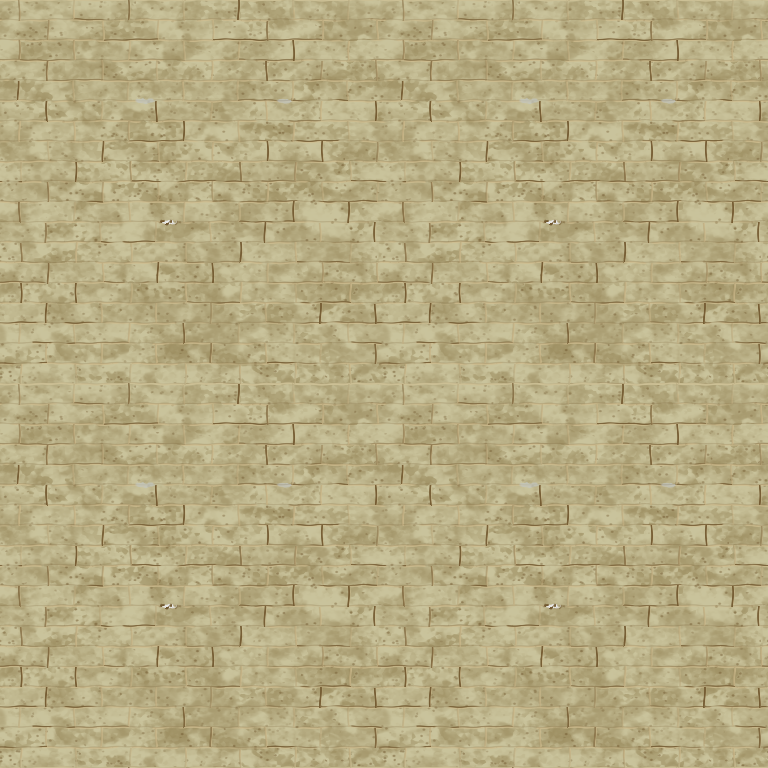
This texture is drawn by a Shadertoy shader. Its source:

```glsl
// Weathered cream painted brickwork: a patch of 19 courses by 7 bricks, laid 2 by 2.
// Courses are offset by half a brick; joints vary between pale mortar and dark cracks.
// Wrapping cellular noise gives mottling, stains and pits; layered sines bend joints.

const float TAU = 6.2831853;
const float PATCHES = 2.0;
const float COURSES = 19.0;
const float BRICKS = 7.0;

const vec3 SHADE = vec3(0.66, 0.61, 0.44);
const vec3 PALE = vec3(0.79, 0.765, 0.61);
const vec3 STAIN = vec3(0.60, 0.54, 0.36);
const vec3 MORTAR = vec3(0.81, 0.74, 0.56);
const vec3 CRACK = vec3(0.43, 0.33, 0.17);
const vec3 CHIP = vec3(0.76, 0.78, 0.77);

vec3 hash3(vec2 id, float seed) {
    vec3 h = fract(vec3(id.xyx + seed * 1.73) * vec3(0.1031, 0.1030, 0.0973));
    h += dot(h, h.yxz + 33.33);
    return fract((h.xxy + h.yzz) * h.zyx);
}

// Wrapping cellular noise: x = blended cell value, y = distance to the nearest point
vec2 cellular(vec2 p, vec2 period, float seed) {
    vec2 q = p * period;
    vec2 base = floor(q);
    float total = 0.0, sum = 0.0, nearest = 2.0;
    for (int j = -1; j <= 1; j++)
    for (int i = -1; i <= 1; i++) {
        vec2 cell = base + vec2(i, j);
        vec3 h = hash3(mod(cell, period), seed);
        float d = length(cell + h.xy - q);
        float w = exp(-6.0 * d * d);
        total += w;
        sum += w * h.z;
        nearest = min(nearest, d);
    }
    return vec2(sum / total, nearest);
}

float mottle(vec2 p, vec2 period, float seed) {
    float sum = 0.0, weight = 0.5;
    for (int i = 0; i < 3; i++) {
        sum += weight * cellular(p, period, seed + float(i)).x;
        period *= 2.0;
        weight *= 0.6;
    }
    return sum / 0.98;
}

float stroke(float d, float halfWidth, float pixel) {
    return 1.0 - smoothstep(halfWidth - 0.5 * pixel, halfWidth + 0.5 * pixel, abs(d));
}

// Slight waviness that repeats with the patch
vec2 bend(vec2 p) {
    float y = 0.0011 * sin(TAU * (5.0 * p.x + 2.0 * p.y)) + 0.0008 * sin(TAU * (17.0 * p.x - 7.0 * p.y));
    float x = 0.0015 * sin(TAU * (3.0 * p.x + 11.0 * p.y));
    return p + vec2(x, y);
}

// Painted brick face with mottling, stains and small pits
vec3 brickFace(vec2 p, float brickTone, float stainAmount) {
    float grain = mottle(p, vec2(26.0, 34.0), 3.0);
    float broad = cellular(p, vec2(5.0, 7.0), 9.0).x;
    float tone = grain + 0.14 * (brickTone - 0.5) + 0.12 * (broad - 0.5);
    vec3 color = mix(SHADE, PALE, smoothstep(0.08, 0.80, tone));
    float blotch = 0.55 * cellular(p, vec2(17.0, 38.0), 21.0).x
                 + 0.45 * cellular(p, vec2(90.0, 110.0), 24.0).x;
    float stain = smoothstep(0.48, 0.78, blotch) * stainAmount;
    color = mix(color, STAIN, 0.65 * stain);
    vec2 pit = cellular(p, vec2(64.0, 80.0), 31.0);
    float pits = (1.0 - smoothstep(0.08, 0.38, pit.y)) * smoothstep(0.72, 0.88, pit.x);
    return mix(color, CRACK, pits * (0.15 + 0.35 * stainAmount));
}

// Three small flaked spots on the bed joints
vec3 addChips(vec3 color, vec2 p) {
    float rough = cellular(p, vec2(120.0, 150.0), 43.0).x;
    for (int i = 0; i < 3; i++) {
        float n = float(i);
        float late = floor(n / 2.0);
        vec2 center = vec2(0.378 + 0.328 * mod(n, 2.0) + 0.031 * n, 1.0 - (5.0 + 6.0 * late) / COURSES);
        vec2 d = (fract(p - center + 0.5) - 0.5) / vec2(0.026, 0.008);
        float spot = 1.0 - smoothstep(0.55, 1.0, length(d) + 0.7 * (rough - 0.5));
        vec3 flake = mix(CHIP, mix(CRACK, vec3(0.92), smoothstep(0.3, 0.55, rough)), late);
        color = mix(color, flake, spot * (0.65 + 0.3 * late));
    }
    return color;
}

void mainImage(out vec4 fragColor, in vec2 fragCoord) {
    vec2 p = fract(fragCoord / iResolution.xy * PATCHES);
    float pixel = PATCHES / iResolution.y;

    // Brick grid, counted downward from the top of the patch
    vec2 q = bend(p);
    vec2 grid = vec2(q.x * BRICKS, (1.0 - q.y) * COURSES);
    float course = mod(floor(grid.y), COURSES);
    float jitter = 0.08 * (hash3(vec2(course, 5.0), 2.0).x - 0.5);
    grid.x -= mix(0.365, 0.875, mod(course, 2.0)) + jitter;
    vec2 brick = vec2(mod(floor(grid.x), BRICKS), course);
    vec3 brickRandom = hash3(brick, 11.0);
    vec3 color = brickFace(p, brickRandom.x, 0.25 + 0.75 * brickRandom.y);

    // Signed distances to the nearest bed joint and upright joint
    float bed = (fract(grid.y + 0.5) - 0.5) / COURSES;
    float upright = (fract(grid.x + 0.5) - 0.5) / BRICKS;
    vec3 jointRandom = hash3(vec2(mod(floor(grid.x + 0.5), BRICKS), course), 17.0);
    float wear = cellular(p, vec2(28.0, 38.0), 51.0).x;
    float seam = 1.0 - step(0.5, mod(floor(grid.y + 0.5), COURSES));

    // Pale mortar, with one strong line where patches meet
    float bedLine = stroke(bed, 0.0024, pixel) * max(0.75 * smoothstep(0.1, 0.65, wear), seam);
    float uprightLine = stroke(upright, 0.0024, pixel) * (0.4 + 0.45 * jointRandom.y);
    color = mix(color, mix(MORTAR, PALE, 0.5 * seam), max(bedLine, uprightLine));

    // Dark cracks under some bricks and in some upright joints
    float under = smoothstep(0.50, 0.95, brickRandom.z) * smoothstep(0.2, 0.6, wear);
    float bedCrack = stroke(bed + 0.0022, 0.0017, pixel) * (0.18 + 0.65 * under) * (1.0 - 0.7 * seam);
    float open = smoothstep(0.62, 0.9, jointRandom.x);
    float uprightCrack = stroke(upright + 0.0012, 0.0022, pixel) * (0.12 + 0.78 * open);
    color = mix(color, CRACK, max(bedCrack, uprightCrack));

    fragColor = vec4(addChips(color, p), 1.0);
}
```
